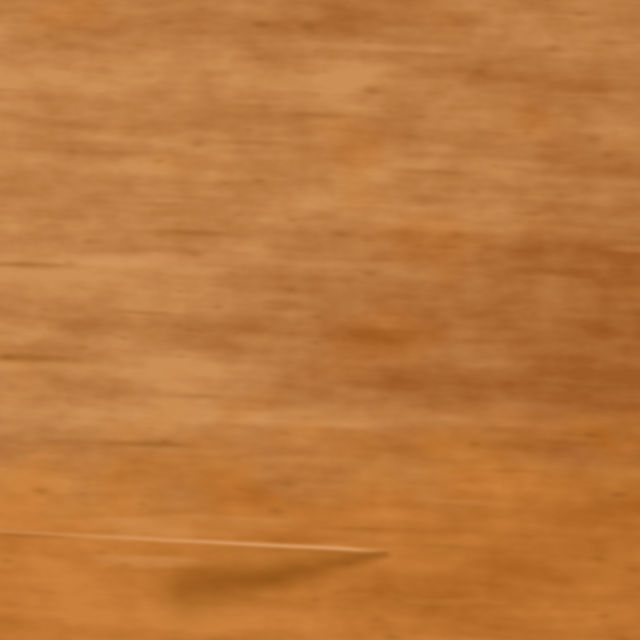
Reproduce this texture procedurally as a WebGL 2 fragment shader.

```glsl
#version 300 es
precision highp float;
// Smooth honey-coloured wood with soft mottled grain, small flecks and a raised split near the bottom.

uniform vec2 u_resolution;
out vec4 fragColor;

const vec3 HONEY = vec3(0.775, 0.535, 0.310);
const vec3 BROWN = vec3(0.645, 0.385, 0.175);
const vec3 AMBER = vec3(0.775, 0.480, 0.205);
const vec3 RUST = vec3(0.665, 0.375, 0.120);
const vec3 SHADOW = vec3(0.530, 0.300, 0.070);
const vec3 GLOSS = vec3(0.880, 0.640, 0.430);

vec2 hash2(vec2 p) {
    vec3 q = fract(p.xyx * vec3(0.1031, 0.1030, 0.0973));
    q += dot(q, q.yzx + 33.33);
    return fract((q.xx + q.yz) * q.zy);
}

float gradientDot(vec2 cell, vec2 corner, vec2 f) {
    float angle = 6.2832 * hash2(cell + corner).x;
    return dot(vec2(cos(angle), sin(angle)), f - corner);
}

// Gradient noise, roughly -0.7 to 0.7
float gradientNoise(vec2 p) {
    vec2 cell = floor(p);
    vec2 f = p - cell;
    vec2 w = f * f * f * (f * (f * 6.0 - 15.0) + 10.0);
    float low = mix(gradientDot(cell, vec2(0, 0), f), gradientDot(cell, vec2(1, 0), f), w.x);
    float high = mix(gradientDot(cell, vec2(0, 1), f), gradientDot(cell, vec2(1, 1), f), w.x);
    return mix(low, high, w.y);
}

float fractalNoise(vec2 p, int octaves) {
    float sum = 0.0;
    float weight = 1.0;
    for (int i = 0; i < octaves; i++) {
        sum += weight * gradientNoise(p);
        p = p * 2.03 + 17.3;
        weight *= 0.5;
    }
    return sum;
}

float softSpot(vec2 p, vec2 center, vec2 radius) {
    vec2 d = (p - center) / radius;
    return exp(-dot(d, d));
}

// Short dark dashes, one candidate per jittered cell
float flecks(vec2 p, vec2 grid, float density, vec2 size) {
    vec2 home = floor(p * grid);
    float total = 0.0;
    for (int y = -1; y <= 1; y++) {
        for (int x = -1; x <= 1; x++) {
            vec2 cell = home + vec2(x, y);
            vec2 center = (cell + hash2(cell + 41.0)) / grid;
            vec2 kind = hash2(cell + 97.0);
            float present = step(kind.x, density);
            total += present * (0.3 + 0.7 * kind.y) * softSpot(p, center, size * (0.6 + 0.8 * kind.y));
        }
    }
    return min(total, 1.0);
}

// Feathered streak that narrows from its start to its end
float taperedStreak(vec2 p, vec2 start, vec2 end, float startWidth, float endWidth) {
    vec2 axis = end - start;
    float t = clamp(dot(p - start, axis) / dot(axis, axis), 0.0, 1.0);
    float d = length(p - start - axis * t) / mix(startWidth, endWidth, t);
    return exp(-d * d);
}

void main() {
    vec2 uv = gl_FragCoord.xy / u_resolution;

    // Grain space: slight downhill tilt with gentle waviness
    vec2 grain = uv + vec2(0.0, 0.035 * uv.x + 0.008 * gradientNoise(uv * vec2(3.0, 5.0)));
    float bands = fractalNoise(grain * vec2(2.0, 15.0) + 3.0, 3);
    float fibres = fractalNoise(grain * vec2(9.0, 50.0) + 60.0, 2);
    float blotches = fractalNoise(uv * vec2(6.0, 11.0) + 25.0, 4);
    float mottle = fractalNoise(uv * vec2(26.0, 40.0) + 80.0, 3);

    // Broad tone: light on the left, dark patch on the right
    float tone = 0.08 + 0.30 * uv.x;
    tone += 0.62 * softSpot(uv, vec2(1.0, 0.46), vec2(0.46, 0.20));
    tone += 0.30 * softSpot(uv, vec2(0.3, 1.02), vec2(0.8, 0.06));
    tone += 0.55 * bands + 0.26 * fibres + 0.42 * blotches + 0.20 * mottle;
    tone = clamp(tone, -0.2, 1.15);
    vec3 color = mix(HONEY, BROWN, tone);

    // Warmer amber toward the bottom and in loose patches
    float warmth = smoothstep(0.36, 0.12, uv.y + 0.12 * blotches - 0.05 * uv.x);
    warmth += 0.40 * smoothstep(0.15, 0.6, fractalNoise(uv * vec2(4.0, 6.0) + 51.0, 3));
    color = mix(color, mix(AMBER, RUST, tone), clamp(warmth, 0.0, 0.9));

    // Flecks and longer dark pores, strongest toward the left
    float pores = flecks(grain, vec2(5.0, 18.0), 0.32, vec2(0.055, 0.0045));
    float specks = flecks(grain, vec2(18.0, 24.0), 0.20, vec2(0.010, 0.0045));
    color = mix(color, SHADOW, pores * mix(0.45, 0.22, uv.x) + 0.32 * specks);

    // Faint pale sheens along the grain
    float sheen = smoothstep(0.25, 0.65, fractalNoise(grain * vec2(2.0, 24.0) + 140.0, 2));
    color = mix(color, GLOSS, 0.28 * sheen);

    // Raised split: soft wedge shadow, dark underside, bright lip
    float rise = uv.y - (0.170 - 0.052 * uv.x + 0.002 * gradientNoise(vec2(uv.x * 9.0, 2.0)));
    float below = smoothstep(0.003, -0.003, rise);
    float wedge = taperedStreak(uv, vec2(0.29, 0.072), vec2(0.60, 0.136), 0.036, 0.009);
    wedge *= smoothstep(0.16, 0.32, uv.x) * (0.85 + 0.3 * blotches);
    color = mix(color, SHADOW, 0.72 * wedge * below);
    float extent = smoothstep(0.62, 0.54, uv.x);
    float underside = below * exp(rise / 0.010) * smoothstep(0.22, 0.55, uv.x) * extent;
    color = mix(color, SHADOW, 0.6 * underside);
    float lip = exp(-pow(rise / 0.004, 2.0)) * mix(0.35, 0.8, smoothstep(0.0, 0.5, uv.x)) * extent;
    color = mix(color, GLOSS, lip);

    fragColor = vec4(clamp(color, 0.0, 1.0), 1.0);
}
```
